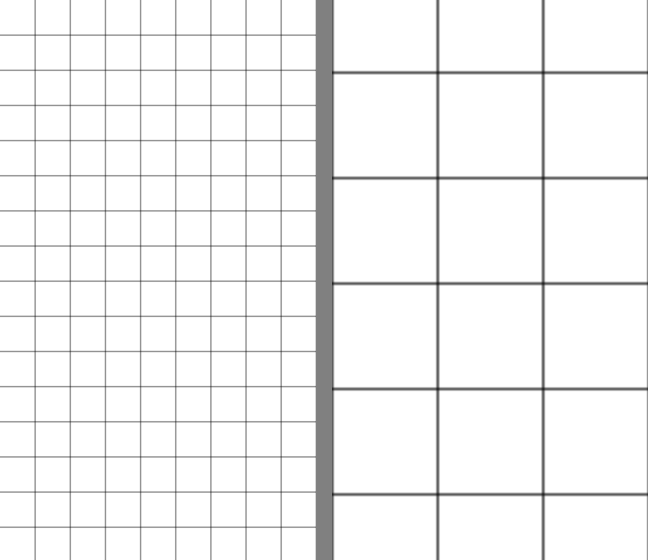
Left: the whole. Right: its middle third, enlarged.
Write a Shadertoy shader that draws this pattern.

```glsl
// Plain square grid of thin grey rules on white paper, nine cells by sixteen.
// Each axis takes its distance to the nearest rule; a soft profile keeps the
// amount of ink constant, so the rules weigh the same at any canvas size.

#define PITCH 0.11123      // cell side, in canvas widths
#define RULE_REACH 0.00226 // half extent of a rule, in canvas widths
#define RULE_INK 0.00192   // ink across a rule: darkness times width
#define PIXEL_BLUR 0.7     // extra softening, in pixels
#define PAPER vec3(1.0)

// Distance per axis to the nearest rule; the outer edge at zero has none.
vec2 ruleDistance(vec2 p) {
    vec2 index = max(floor(p / PITCH + 0.5), 1.0);
    return abs(p - index * PITCH);
}

void mainImage(out vec4 fragColor, in vec2 fragCoord) {
    // Measure from the upper left corner, in canvas widths
    vec2 p = vec2(fragCoord.x, iResolution.y - fragCoord.y) / iResolution.x;

    // Soft rule profile, its peak lowered as the blur widens it
    float reach = RULE_REACH + PIXEL_BLUR / iResolution.x;
    float darkness = RULE_INK / reach;
    vec2 ink = darkness * (1.0 - smoothstep(0.0, reach, ruleDistance(p)));

    // Rules of both directions multiply where they cross
    vec3 color = PAPER * (1.0 - ink.x) * (1.0 - ink.y);
    fragColor = vec4(color, 1.0);
}
```
